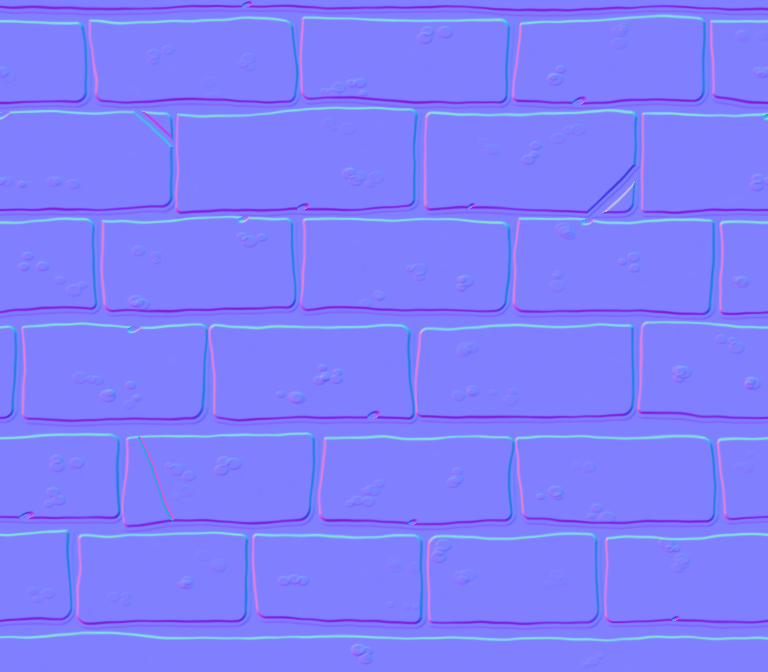
Give the GLSL for this texture map, as a Shadertoy shader.

```glsl
// Tangent-space normal map of an old brick wall: six courses of uneven blocks and one long beam.
// Each block is a warped, rounded box with nicks and cracks; its outline becomes a thin
// slope line, a fainter lip lies below and to the right, and shallow pits mark the faces.

const vec2 TILE = vec2(8.0, 7.0);      // canvas size in wall units
const int COURSES = 6;

// Top and bottom of each course, listed downwards
const vec2 COURSE_SPAN[6] = vec2[6](
    vec2(6.79, 5.95), vec2(5.82, 4.82), vec2(4.70, 3.77),
    vec2(3.61, 2.65), vec2(2.46, 1.58), vec2(1.42, 0.52));

// Upright joints of each course; a repeated value leaves out one block
const vec4 JOINTS[6] = vec4[6](
    vec4(0.93, 3.10, 5.33, 7.37), vec4(1.81, 4.38, 6.65, 6.65),
    vec4(1.03, 3.10, 5.34, 7.46), vec4(0.20, 2.17, 4.33, 6.63),
    vec4(1.26, 3.31, 5.36, 7.47), vec4(0.77, 2.61, 4.44, 6.27));

vec2 hash2(vec2 p) {
    vec3 q = fract(p.xyx * vec3(0.1031, 0.1030, 0.0973));
    q += dot(q, q.yzx + 33.33);
    return fract((q.xx + q.yz) * q.zy);
}

float gradientNoise(vec2 p) {
    vec2 i = floor(p), f = p - i, u = f * f * (3.0 - 2.0 * f);
    vec2 e = vec2(1.0, 0.0);
    float a = dot(hash2(i) * 2.0 - 1.0, f);
    float b = dot(hash2(i + e) * 2.0 - 1.0, f - e);
    float c = dot(hash2(i + e.yx) * 2.0 - 1.0, f - e.yx);
    float d = dot(hash2(i + 1.0) * 2.0 - 1.0, f - 1.0);
    return mix(mix(a, b, u.x), mix(c, d, u.x), u.y);
}

float ridge(float d, float width) {
    return exp(-d * d / (width * width));
}

// Intersect an edge (distance, outward direction) with another boundary
void carve(inout vec3 edge, float d, vec2 dir) {
    if (d > edge.x) edge = vec3(d, dir);
}

// Crack as line normal, offset and half width
vec4 crackOf(int row, int column) {
    if (row == 1 && column == 1) return vec4(0.70, -0.71, 0.85, 0.07);
    if (row == 1 && column == 3) return vec4(0.70, 0.71, 1.21, 0.035);
    if (row == 4 && column == 0) return vec4(0.915, 0.40, -0.595, 0.008);
    return vec4(1.0, 0.0, 9.0, 0.0);
}

vec3 blockEdge(vec2 p, vec2 halfSize, vec4 crack, vec2 seed) {
    vec2 side = vec2(p.x < 0.0 ? -1.0 : 1.0, p.y < 0.0 ? -1.0 : 1.0);
    vec2 q = abs(p) - halfSize;
    vec3 edge = vec3(q.x, side.x, 0.0);
    carve(edge, q.y, vec2(0.0, side.y));
    // Rounded corners, softer at the lower right
    float radius = mix(0.03, 0.10, hash2(seed + side * 3.0).x) + 0.015 * (side.x - side.y);
    vec2 corner = q + radius;
    if (min(corner.x, corner.y) > 0.0) carve(edge, length(corner) - radius, side * normalize(corner));
    // Slanted nick in the top or bottom
    vec2 h = hash2(seed + 17.0), k = hash2(seed + 29.0);
    vec2 v = p - vec2((h.x - 0.5) * 1.7 * halfSize.x, k.x < 0.6 ? -halfSize.y : halfSize.y);
    v.x -= 0.8 * v.y;
    float len = length(v) + 1e-4;
    if (h.y > 0.5) carve(edge, 0.02 + 0.04 * k.y - len, -v / len);
    // Split through the block
    float c = dot(p, crack.xy) - crack.z;
    carve(edge, crack.w - abs(c), c < 0.0 ? crack.xy : -crack.xy);
    return edge;
}

// Clusters of shallow oval pits
vec2 pitSlope(vec2 p, vec2 halfSize, vec2 seed, float width) {
    vec2 slope = vec2(0.0);
    for (int i = 0; i < 3; i++) {
        vec2 s = seed + float(i) * 7.3;
        vec2 middle = (hash2(s) - 0.5) * 1.6 * halfSize;
        float depth = mix(0.05, 0.22, hash2(s + 2.0).x);
        for (int j = 0; j < 3; j++) {
            vec2 t = s + float(j) * 11.7;
            vec2 v = (p - middle - (hash2(t + 4.0) - 0.5) * vec2(0.26, 0.15)) * vec2(0.75, 1.0);
            float r = length(v) + 1e-4;
            slope += depth * vec2(-v.x, v.y) / r * ridge(r - mix(0.025, 0.06, hash2(t).y), width);
        }
    }
    return slope;
}

vec2 blockSlope(vec2 p, vec2 center, vec2 halfSize, vec4 crack, vec2 seed, float width) {
    vec2 local = p - center;
    local -= TILE * round(local / TILE);
    if (any(greaterThan(abs(local), halfSize + 0.2))) return vec2(0.0);
    // Uneven hand-cut sides
    vec2 q = local + 0.08 * vec2(gradientNoise(local * 1.5 + seed * 5.1),
                                 gradientNoise(local * 1.3 + seed * 8.7 + 40.0));
    q += 0.016 * vec2(gradientNoise(local * 4.5 + seed), gradientNoise(local * 4.5 + seed + 60.0));
    vec2 tilt = hash2(seed + 5.0) - 0.5;
    q += local.yx * tilt * vec2(0.09, min(0.05, 0.06 / halfSize.x));
    vec3 edge = blockEdge(q, halfSize, crack, seed);
    // Main line, broken here and there, with a faint lip in the shade
    float strength = 1.0 + 0.5 * gradientNoise(local * 3.0 + seed * 2.0);
    float lip = 0.2 * max(0.0, dot(edge.yz, vec2(0.8, -1.0)));
    vec2 slope = vec2(-edge.y, edge.z) * (strength * ridge(edge.x, width)
                                          + lip * ridge(edge.x - 0.052, width));
    // Worn face
    if (edge.x < 0.0) {
        slope += pitSlope(local, halfSize, seed, width * 0.85);
        float scratch = gradientNoise(local * vec2(2.5, 5.0) + seed * 3.0);
        slope += 0.035 * ridge(scratch, 0.06) * vec2(0.4, 1.0) * gradientNoise(local * 6.0 + seed);
    }
    return slope;
}

void mainImage(out vec4 fragColor, in vec2 fragCoord) {
    vec2 p = fragCoord / iResolution.xy * TILE;
    float width = max(0.0125, 0.8 * TILE.y / iResolution.y);
    // Long beam across the foot of the wall
    vec2 slope = blockSlope(p, vec2(4.0, 0.14), vec2(4.5, 0.225), crackOf(-1, 0), vec2(71.0, 13.0), width);
    for (int row = 0; row < COURSES; row++) {
        vec2 span = COURSE_SPAN[row];
        for (int i = 0; i < 4; i++) {
            float left = JOINTS[row][i];
            float right = i < 3 ? JOINTS[row][i + 1] : JOINTS[row].x + TILE.x;
            if (right - left < 0.2) continue;
            vec2 seed = vec2(float(i) * 19.0 + 3.0, float(row) * 23.0 + 7.0);
            vec2 jitter = (hash2(seed) - 0.5) * 0.04;
            vec2 center = 0.5 * vec2(left + right, span.x + span.y + jitter.x);
            vec2 halfSize = 0.5 * vec2(right - left - 0.09, span.x - span.y + jitter.y);
            slope += blockSlope(p, center, halfSize, crackOf(row, i), seed, width);
        }
    }
    fragColor = vec4(0.5 + 0.5 * normalize(vec3(slope, 1.0)), 1.0);
}
```
